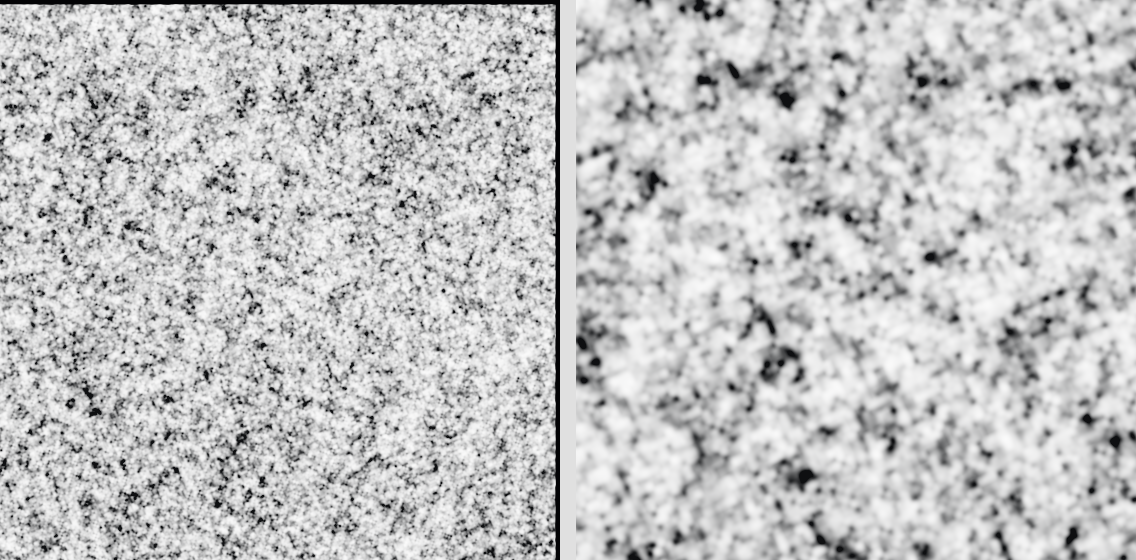
Left, the full canvas; right, a detail of the centre.
This texture is drawn by a WebGL 1 fragment shader. Its source:

```glsl
precision highp float;
// Pale speckled granite slab with a thin black edge along the top and right.
uniform vec2 u_resolution;

float hash(vec2 p) {
  return fract(sin(dot(p, vec2(127.1, 311.7))) * 43758.5453);
}

// Smooth value noise, centred on zero
float noise(vec2 p) {
  vec2 cell = floor(p);
  vec2 f = fract(p);
  f = f * f * (3.0 - 2.0 * f);
  float low = mix(hash(cell), hash(cell + vec2(1.0, 0.0)), f.x);
  float high = mix(hash(cell + vec2(0.0, 1.0)), hash(cell + vec2(1.0, 1.0)), f.x);
  return mix(low, high, f.y) - 0.5;
}

vec2 turn(vec2 p, float angle) {
  float c = cos(angle);
  float s = sin(angle);
  return vec2(c * p.x - s * p.y, s * p.x + c * p.y);
}

// Mineral grains: layers from broad clouds to fine crystals, each turned
// to hide its grid, scaled to roughly unit deviation
float grains(vec2 p) {
  float sum = 0.15 * noise(p * 7.0 + 3.0);
  sum += 0.30 * noise(turn(p, 0.5) * 36.0 + 17.0);
  sum += 0.55 * noise(turn(p, 1.2) * 82.0 + 41.0);
  sum += 0.68 * noise(turn(p, 2.0) * 150.0 + 73.0);
  sum += 0.50 * noise(turn(p, 2.7) * 245.0 + 97.0);
  return sum / 0.225;
}

void main() {
  vec2 uv = gl_FragCoord.xy / u_resolution;

  // Skewed tone curve: broad pale feldspar, sparse dark mica
  float tone = 1.0 - 0.19 * exp(-0.65 * grains(uv));
  tone = clamp(tone, 0.06, 0.985);
  vec3 stone = vec3(tone) + vec3(-0.006, 0.0, 0.008) * (1.0 - tone);

  // Slightly rough sawn edge against the black surround
  vec2 rough = 0.0012 * vec2(noise(vec2(uv.y * 140.0, 5.0)), noise(vec2(uv.x * 140.0, 9.0)));
  vec2 inside = 1.0 - smoothstep(vec2(0.9908), vec2(0.9932), uv + rough);
  vec3 surround = vec3(0.012, 0.012, 0.02);

  gl_FragColor = vec4(mix(surround, stone, inside.x * inside.y), 1.0);
}
```
